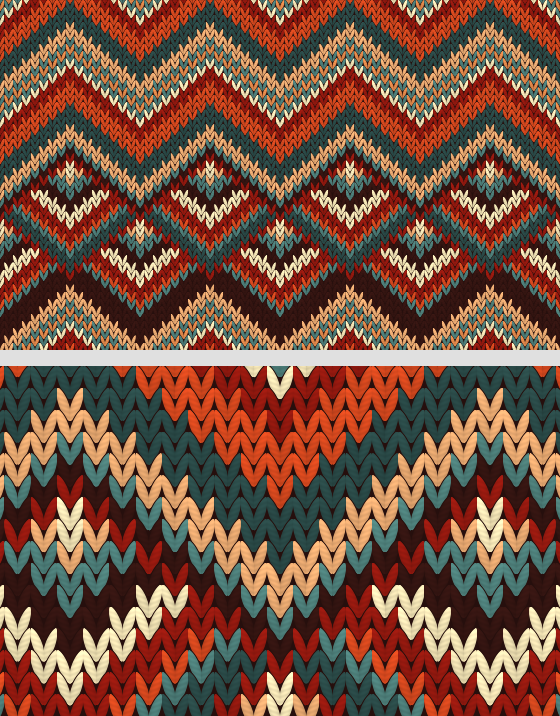
Top, the full canvas; bottom, a detail of the centre.
This pattern is drawn by a WebGL 2 fragment shader. Its source:

```glsl
#version 300 es
precision highp float;
// Knitted zigzag bands over two staggered rows of nested diamonds.
// Every stitch is a V of two tilted leaves; its yarn colour follows from
// the diagonal indices row - offset and row + offset inside each repeat.
uniform vec2 u_resolution;
out vec4 outColor;

const vec3 BROWN = vec3(0.215, 0.085, 0.07);
const vec3 RED = vec3(0.60, 0.10, 0.06);
const vec3 ORANGE = vec3(0.86, 0.29, 0.12);
const vec3 TEAL = vec3(0.17, 0.30, 0.29);
const vec3 AQUA = vec3(0.31, 0.51, 0.49);
const vec3 AMBER = vec3(0.91, 0.55, 0.30);
const vec3 PEACH = vec3(0.95, 0.69, 0.46);
const vec3 CREAM = vec3(0.98, 0.92, 0.73);

float hash(vec2 p) {
  vec3 q = fract(vec3(p.xyx) * 0.1031);
  q += dot(q, q.yzx + 33.33);
  return fract((q.x + q.y) * q.z);
}

// Zigzag stripes, 14 rows per set
vec3 zigzagYarn(float k) {
  float j = mod(k - 3.0, 14.0);
  if (j < 2.0) return PEACH;
  if (j < 3.0) return AQUA;
  if (j < 4.0) return AMBER;
  if (j < 5.0) return AQUA;
  if (j < 6.0) return CREAM;
  if (j < 8.0) return RED;
  return j < 11.0 ? ORANGE : TEAL;
}

// Nested diamond: upper edge index and lower edge index
vec3 diamondYarn(float upper, float lower, vec3 outside) {
  if (upper < 22.0) return RED;
  if (lower < 24.0) return CREAM;
  if (lower < 25.0) return PEACH;
  if (lower < 27.0) return AQUA;
  if (lower < 29.0) return BROWN;
  if (lower < 31.0) return CREAM;
  if (lower < 33.0) return RED;
  if (lower < 34.0) return ORANGE;
  return lower < 35.0 ? AQUA : outside;
}

// Yarn of a stitch: 16 columns and 50 rows per repeat
vec3 yarn(float column, float row) {
  float c = abs(mod(column, 16.0) - 8.0);
  float k = mod(row - c + 11.0, 50.0) - 11.0;
  float r = k + c;
  if (k < 20.0) return zigzagYarn(k);
  if (k < 21.0) return BROWN;
  if (r + c >= 37.0) return diamondYarn(r + c - 16.0, k, BROWN);
  return diamondYarn(k, r + c, TEAL);
}

void main() {
  // 480 units down the canvas, y pointing down; a stitch is 12 by 10 units
  float unitsPerPixel = 480.0 / u_resolution.y;
  vec2 p = gl_FragCoord.xy * unitsPerPixel;
  p.y = 480.0 - p.y;
  float column = floor(p.x / 12.0 + 0.5);
  float x = p.x - column * 12.0;
  float soft = 0.6 * unitsPerPixel;
  vec3 color = vec3(0.15, 0.06, 0.05);

  // Lower stitches overlap the tips of the row above
  for (int i = -1; i <= 0; i++) {
    float row = floor(p.y / 10.0) + float(i);
    vec2 q = vec2(abs(x) - 2.9, p.y - row * 10.0 - 7.5);
    vec2 axis = normalize(vec2(5.0, -14.0));
    float along = dot(q, axis);
    float across = q.x * axis.y - q.y * axis.x;
    float taper = max(1.0 - along * along / 67.0, 0.0);
    float d = abs(across) - 2.25 * pow(taper, 0.7);

    // Dark rim, then lit yarn with faint twisted fibres
    float rim = 1.0 - smoothstep(-soft, soft, d - 0.45);
    color = mix(color, vec3(0.15, 0.06, 0.05), rim * step(0.001, taper));
    float light = 0.98 + 0.010 * along - 0.025 * across * across;
    light += 0.035 * sin(along * 2.2 + across * 1.8);
    light += 0.08 * (hash(vec2(column * 2.0 + step(0.0, x), row) + 70.0) - 0.5);
    float fill = 1.0 - smoothstep(-soft, soft, d);
    color = mix(color, yarn(column, row) * light, fill * step(0.001, taper));
  }
  outColor = vec4(clamp(color, 0.0, 1.0), 1.0);
}
```
